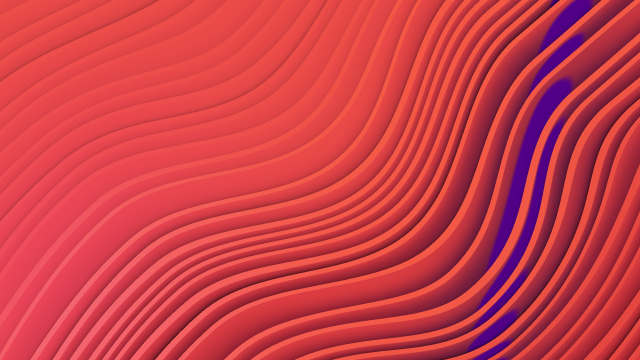
Reproduce this background procedurally as a Shadertoy shader.

```glsl
// Layered red and coral ribbons waving diagonally, with violet folds on the right.

float hash(float n) { return fract(sin(n * 12.9898) * 43758.547); }

// Ribbon coordinate: distance across the diagonal, bent by one wave that
// straightens out towards the corners
float waveField(float along, float across) {
    float amplitude = 0.106 + 0.03 * smoothstep(0.45, 0.75, across)
        - 0.06 * smoothstep(0.75, 1.1, across) - 0.055 * smoothstep(-0.2, -0.55, across);
    float fromCrest = along - 1.08 - 0.04 * across;
    float relaxed = smoothstep(0.4, 0.8, across) + 1.0 - smoothstep(-0.25, 0.05, across);
    float rate = fromCrest > 0.0 ? 5.4 - 1.7 * relaxed : 5.4;
    float phase = min(rate * fromCrest, 3.14159);
    phase -= 0.45 * min(phase + 3.14159, 0.0);
    return across - amplitude * cos(phase);
}

// Ribbon count up to u: tight in the middle, wide beside it, slowly tapering
float ribbonIndex(float u, float along) {
    float offset = (u - 0.25) / 0.25;
    float taper = 0.13 * sin(45.0 * u + 2.5 * along);
    return (u + 0.114) * 19.2 + taper + 1.1 * sin(10.5 * (u - 0.25)) * exp(-offset * offset);
}

vec3 ribbons(vec2 p) {
    float along = dot(p, vec2(0.76, 0.65));
    float across = dot(p, vec2(0.65, -0.76));
    float u = waveField(along, across);

    // Position inside the current ribbon
    float index = ribbonIndex(u, along);
    float id = floor(index);
    float v = index - id;
    float spacing = 0.002 / (ribbonIndex(u + 0.001, along) - ribbonIndex(u - 0.001, along));
    float fromEdge = v * spacing;
    float toNext = (1.0 - v) * spacing;
    float rnd = hash(id + 31.0);

    // Broad lighting: pink lower left, coral above, deeper red to the right
    float pink = exp(-3.5 * dot(p - vec2(0.2, 0.12), p - vec2(0.2, 0.12)));
    float depth = smoothstep(-0.08, 0.5, u);
    vec3 lit = mix(vec3(0.92, 0.29, 0.28), vec3(0.93, 0.27, 0.36), pink);
    lit = mix(lit, vec3(0.85, 0.22, 0.24), depth * 0.75);

    // Shade colour: wine, turning purple near the violet seam
    float seam = p.x - 1.35 - 0.24 * p.y;
    float purple = exp(-seam * seam / 0.06);
    vec3 shade = mix(vec3(0.60, 0.13, 0.20), vec3(0.39, 0.10, 0.25), purple);
    shade = mix(shade, vec3(0.64, 0.13, 0.18), smoothstep(0.75, 1.1, u));

    // Body darkens towards the ribbon lying over it
    float ramp = smoothstep(0.15, 1.0, v);
    vec3 color = mix(lit, shade, ramp * mix(0.1, 0.92, depth));
    color = mix(color, shade, 0.35 * purple * smoothstep(0.3, 0.5, u));

    // Violet reflection inside the folds
    float violet = exp(-seam * seam / 0.0035) * smoothstep(0.2, 0.33, u);
    color = mix(color, vec3(0.32, 0.0, 0.53), smoothstep(0.28, 0.5, violet * smoothstep(0.0, 0.9, v)));

    // Thin contact shadow, deepest under every sixth ribbon
    float stretch = 0.6 + 0.4 * sin(along * 4.0 + rnd * 6.3);
    float major = pow(0.5 + 0.5 * cos((id - 3.0) * 1.0472), 3.0);
    float contact = exp(-toNext / 0.006) * (0.08 + 0.2 * rnd * stretch + 0.4 * major);
    color *= 1.0 - contact * mix(0.4, 1.0, depth);

    // Bright lip along the leading edge
    float lipWidth = min(0.012 + 0.008 * rnd, 0.45 * spacing);
    float lip = 1.0 - smoothstep(lipWidth - 0.0015, lipWidth + 0.0015, fromEdge);
    vec3 lipColor = mix(vec3(0.96, 0.35, 0.27), vec3(0.96, 0.40, 0.44), pink);
    lipColor = mix(lipColor, vec3(0.90, 0.28, 0.25), smoothstep(0.55, 0.95, u));
    return mix(color, lipColor, lip * mix(0.2, 0.95, smoothstep(-0.15, 0.08, u)));
}

void mainImage(out vec4 fragColor, in vec2 fragCoord) {
    // Average a 3 by 3 grid to smooth the edges
    vec3 sum = vec3(0.0);
    for (int i = 0; i < 9; i++) {
        vec2 jitter = (vec2(i % 3, i / 3) - 1.0) / 3.0;
        sum += ribbons((fragCoord + jitter) / iResolution.y);
    }
    fragColor = vec4(sum / 9.0, 1.0);
}
```
